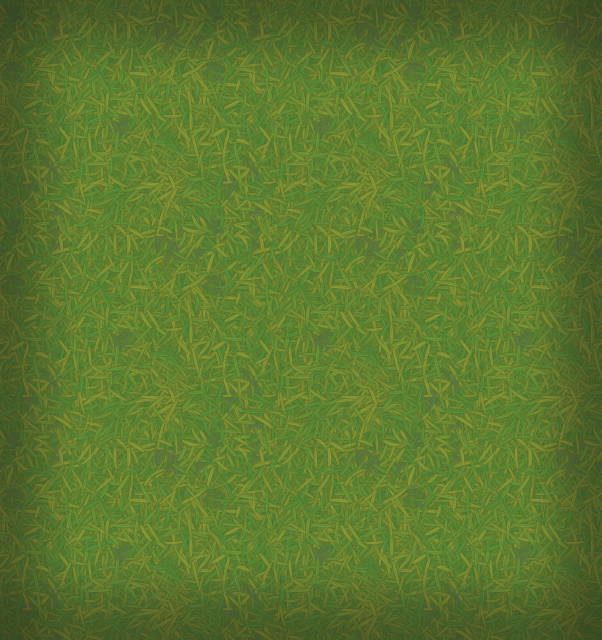
Give the GLSL for this texture, as a Shadertoy shader.

```glsl
vec4 hash4(vec3 p) {
    vec4 q = fract(p.xyzx * vec4(0.1031, 0.1030, 0.0973, 0.1099));
    q += dot(q, q.wzxy + 33.33);
    return fract((q.xxyz + q.yzzw) * q.zywx);
}

// Blade colour: leaf green through olive, with rare blue-grey clumps
vec3 bladeColor(float tone, float depth, float clump) {
    vec3 green = vec3(0.32, 0.53, 0.21);
    vec3 leaf = vec3(0.41, 0.555, 0.21);
    vec3 olive = vec3(0.52, 0.58, 0.20);
    vec3 color = mix(green, leaf, smoothstep(0.0, 0.4, tone));
    color = mix(color, olive, smoothstep(0.45, 0.8, tone));
    color *= mix(0.94, 1.03, depth);
    return mix(color, vec3(0.35, 0.45, 0.27), 0.85 * clump);
}

// Layered, nearly straight blades on a wrapping grid of cells
vec3 grass(vec2 uv, float pixel) {
    const float layers = 8.0;
    const vec2 period = vec2(15.0);
    vec2 p = uv * period * 3.0 + 0.43;
    vec2 base = floor(p);
    float soft = max(pixel, 0.085);
    vec3 color = vec3(0.37, 0.50, 0.19);

    for (float layer = 0.0; layer < layers; layer++) {
        float depth = layer / (layers - 1.0);
        for (int y = -1; y <= 1; y++)
        for (int x = -1; x <= 1; x++) {
            vec2 cell = base + vec2(x, y);
            vec2 id = floor(mod(cell + 0.5, period));
            vec4 place = hash4(vec3(id, layer + 3.0));
            vec4 look = hash4(vec3(id + 41.0, layer + 19.0));
            float clump = step(0.95, hash4(vec3(id, 71.0)).x) * step(0.3, look.w);

            // Rotate into the blade, then bend and taper it
            vec2 d = p - cell - place.xy;
            float angle = 6.2832 * place.z;
            vec2 axis = vec2(cos(angle), sin(angle));
            vec2 q = vec2(dot(d, axis), dot(d, vec2(-axis.y, axis.x)));
            float halfLength = mix(0.5, 0.96, place.w);
            float along = q.x / halfLength;
            q.y += (look.x - 0.5) * 0.2 * (along * along - 0.3);
            float width = mix(0.06, 0.12, look.y) * (1.0 - 0.5 * along * along);
            float side = abs(q.y) - width;
            float ends = smoothstep(1.0, 0.85, abs(along));

            // Dark rim, pale edges and a faint groove along the middle
            float rim = ends * smoothstep(0.06 + soft, 0.0, side);
            float body = ends * smoothstep(soft * 0.6, -soft * 0.6, side);
            float groove = smoothstep(0.06, 0.0, abs(q.y));
            vec3 tint = bladeColor(look.z, depth, clump);
            tint *= 1.03 - 0.09 * groove + 0.04 * clamp(q.y / 0.1, -1.0, 1.0);
            vec3 rimColor = mix(vec3(0.28, 0.43, 0.17), vec3(0.39, 0.44, 0.16), look.z);
            color = mix(color, rimColor, 0.5 * rim);
            color = mix(color, tint, 0.95 * body);
        }
    }
    return color;
}

void mainImage(out vec4 fragColor, in vec2 fragCoord) {
    vec2 uv = fragCoord / iResolution.xy;
    vec3 color = grass(uv, 45.0 / iResolution.y);

    // Soft border shadow, level at the edges so that it wraps smoothly
    vec2 border = min(uv, 1.0 - uv);
    vec2 light = mix(vec2(0.42), vec2(1.0), smoothstep(0.0, 0.14, border));
    float shadow = 1.0 - light.x * light.y;
    color = mix(color, vec3(0.13, 0.14, 0.09), 0.7 * shadow);

    fragColor = vec4(color, 1.0);
}
```
